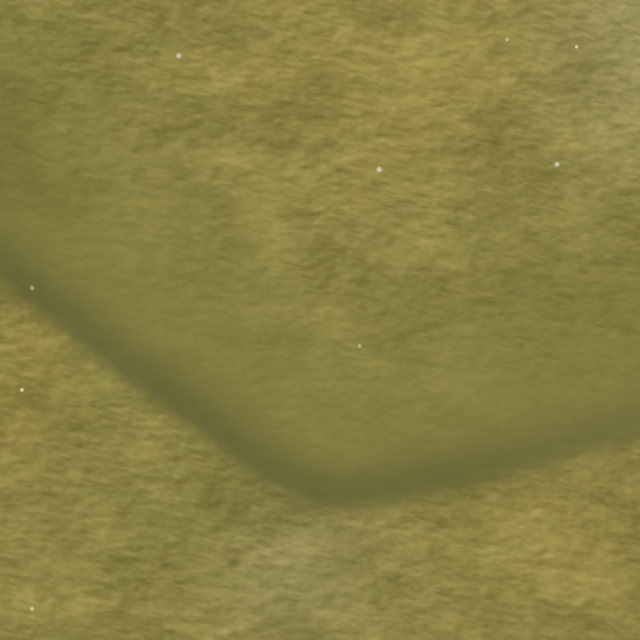
A WebGL 2 fragment shader for this texture:

```glsl
#version 300 es
precision highp float;
// Olive silt seen through shallow water: a smooth basin ends in a soft,
// bent shadow band, with rougher ground beyond it. The band is a smooth
// maximum of two lines; the ground is layered noise, flecks sit in hashed cells.
uniform vec2 u_resolution;
out vec4 outColor;

#define BEND 0.078          // roundness of the band's corner
#define BAND_INNER 0.046    // fade of the shadow into the basin
#define BAND_OUTER 0.023    // fade of the shadow onto the outer ground
#define BAND_DARK 0.76      // shadow strength
#define GRAIN 0.115         // contrast of the fine streaks
#define MOTTLE 0.125        // contrast of the broad patches
#define FLECK_GRID 6.0
#define FLECK_CHANCE 0.26
#define FLECK_SIZE 0.0050

const vec3 BASIN  = vec3(0.522, 0.490, 0.254);
const vec3 SILT   = vec3(0.550, 0.506, 0.268);
const vec3 SHADOW = vec3(0.380, 0.380, 0.215);
const vec3 MOSS   = vec3(0.460, 0.448, 0.220);
const vec3 PALE   = vec3(0.605, 0.570, 0.375);
const vec3 GOLD   = vec3(0.660, 0.580, 0.300);
const vec3 FLECK  = vec3(0.830, 0.820, 0.700);

float hash(vec2 p) {
  vec3 q = fract(p.xyx * vec3(0.1031, 0.1030, 0.0973));
  q += dot(q, q.yzx + 33.33);
  return fract((q.x + q.y) * q.z);
}

float noise(vec2 p) {
  vec2 i = floor(p), f = fract(p);
  f = f * f * f * (f * (f * 6.0 - 15.0) + 10.0);
  float low = mix(hash(i), hash(i + vec2(1, 0)), f.x);
  float high = mix(hash(i + vec2(0, 1)), hash(i + vec2(1, 1)), f.x);
  return mix(low, high, f.y) - 0.5;
}

float fbm(vec2 p) {
  float sum = 0.0, amp = 0.6;
  for (int i = 0; i < 4; i++) {
    sum += amp * noise(p);
    p = mat2(1.62, 0.95, -0.95, 1.62) * p + 17.3;
    amp *= 0.56;
  }
  return sum;
}

// Streaky octaves turn only slightly so the grain stays combed.
float streaks(vec2 p) {
  float sum = 0.0, amp = 0.52;
  for (int i = 0; i < 3; i++) {
    sum += amp * noise(p);
    p = mat2(1.72, 0.22, -0.22, 1.72) * p + vec2(31.7, 11.9);
    amp *= 0.76;
  }
  return sum;
}

// Soft round patch of light, 1 at its centre.
float glow(vec2 p, vec2 centre, vec2 radius) {
  vec2 d = (p - centre) / radius;
  return exp(-dot(d, d));
}

// Signed distance to the band's dark line, positive in the basin.
float bandDistance(vec2 p) {
  float left = 0.577 - 0.78 * p.x, right = 0.058 + 0.268 * p.x;
  float gap = left - right, root = sqrt(gap * gap + BEND * BEND);
  float slope = 0.5 * (-0.512 - 1.048 * gap / root);
  return (p.y - 0.5 * (left + right + root)) / sqrt(1.0 + slope * slope);
}

float flecks(vec2 p) {
  vec2 cell = floor(p * FLECK_GRID);
  float pick = hash(cell + 41.0);
  vec2 spot = (cell + 0.15 + 0.7 * vec2(hash(cell + 7.0), hash(cell + 23.0))) / FLECK_GRID;
  float size = FLECK_SIZE * mix(0.65, 1.0, hash(cell + 3.0));
  float dotMask = 1.0 - smoothstep(0.35 * size, 1.3 * size, length(p - spot));
  return dotMask * step(pick, FLECK_CHANCE) * mix(0.5, 1.0, hash(cell + 9.0));
}

void main() {
  vec2 p = gl_FragCoord.xy / u_resolution;
  float d = bandDistance(p) + 0.012 * fbm(p * 10.0);
  float outside = 1.0 - smoothstep(-0.03, 0.02, d);

  // Roughness: calm beside the band in the basin, strong elsewhere.
  float rough = mix(smoothstep(0.0, 0.48, d) * 0.78 + 0.24, 0.95, outside);

  // Broad tones
  vec3 col = mix(mix(BASIN, SILT, smoothstep(0.1, 0.5, d)), SILT, outside);
  col = mix(col, MOSS, 0.90 * glow(p, vec2(-0.04, 0.77), vec2(0.13, 0.26)));
  col = mix(col, PALE, 0.75 * glow(p, vec2(1.02, 0.95), vec2(0.16, 0.19)));
  col = mix(col, PALE, 0.60 * outside * glow(p, vec2(0.46, 0.11), vec2(0.13, 0.12)));
  col = mix(col, GOLD, 0.22 * outside * glow(p, vec2(0.90, 0.16), vec2(0.25, 0.13)));
  col = mix(col, GOLD, 0.30 * outside * glow(p, vec2(0.03, 0.42), vec2(0.12, 0.12)));
  col = mix(col, MOSS, 0.50 * outside * glow(p, vec2(0.32, 0.20), vec2(0.13, 0.08)));
  col = mix(col, MOSS, 0.40 * outside * glow(p, vec2(0.19, 0.40), vec2(0.08, 0.06)));
  col = mix(col, GOLD, 0.26 * glow(p, vec2(0.60, 0.87), vec2(0.25, 0.13)));

  // Mottled patches and combed grain, dipping slightly to the right
  vec2 q = vec2(p.x - 0.15 * p.y, p.y + 0.14 * p.x);
  q += 0.012 * vec2(fbm(p * 11.0), fbm(p * 11.0 + 50.0));
  float patches = fbm(q * vec2(9.0, 14.0));
  vec2 comb = q * vec2(38.0, 80.0);
  float grain = streaks(comb);
  float relief = grain - streaks(comb + vec2(0.25, -0.45));
  float tint = fbm(q * vec2(22.0, 40.0) + 90.0);
  col += rough * MOTTLE * patches * vec3(1.0, 0.92, 0.62);
  col += rough * GRAIN * (0.7 * grain + 0.55 * relief) * vec3(1.0, 0.94, 0.78);
  col += rough * tint * vec3(0.060, 0.035, 0.035);

  // Shadow band: long fade inward, short fade outward
  float width = (d > 0.0 ? BAND_INNER : BAND_OUTER) * (1.0 + 0.25 * p.x * p.x);
  float shade = exp(-d * d / (width * width));
  col = mix(col, SHADOW, shade * BAND_DARK * mix(1.0, 0.68, smoothstep(0.5, 1.0, p.x)));

  col = mix(col, FLECK, flecks(p));
  outColor = vec4(clamp(col, 0.0, 1.0), 1.0);
}
```
